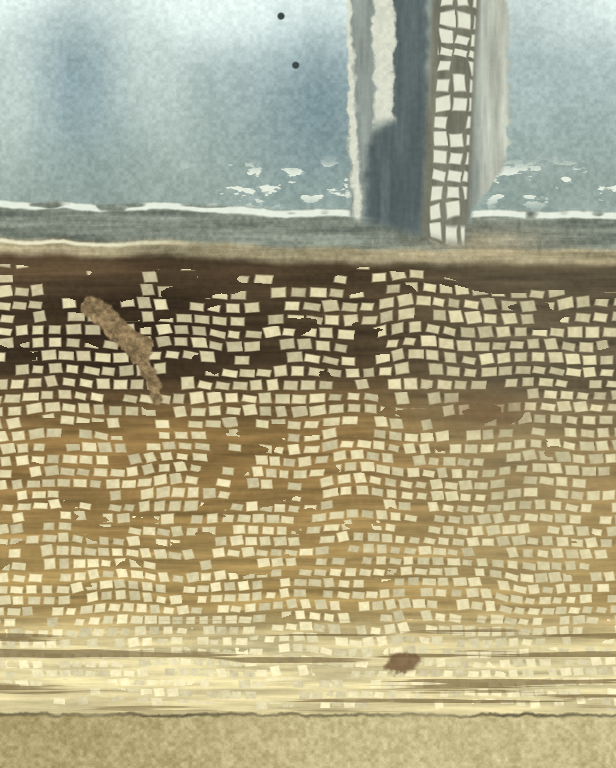
A WebGL 2 fragment shader for this texture:

```glsl
#version 300 es
precision highp float;
uniform vec2 u_resolution;
out vec4 outColor;

float hash(vec2 p) {
  vec3 v = fract(p.xyx * .1031);
  v += dot(v, v.yzx + 33.33);
  return fract((v.x + v.y) * v.z);
}

float noise(vec2 p) {
  vec2 i = floor(p), f = fract(p), e = vec2(1, 0);
  f = f * f * (3. - 2. * f);
  return mix(mix(hash(i), hash(i + e), f.x), mix(hash(i + e.yx), hash(i + 1.), f.x), f.y);
}

float fbm(vec2 p) {
  float sum = 0., amp = .53;
  for (int i = 0; i < 4; i++) {
    sum += amp * noise(p);
    p = p * 2.03 + 17.3;
    amp *= .5;
  }
  return sum;
}

float blob(vec2 p, float x, float y, float w, float h) {
  vec2 d = (p - vec2(x, y)) / vec2(w, h);
  return exp(-dot(d, d));
}

float band(float x, float lo, float hi, float soft) {
  return smoothstep(lo - soft, lo + soft, x) * (1. - smoothstep(hi - soft, hi + soft, x));
}

float capsule(vec2 p, vec2 a, vec2 d) {
  return length(p - a - d * clamp(dot(p - a, d) / dot(d, d), 0., 1.));
}

// One irregular paint chip per cell; fill is its chance to survive
float chip(vec2 g, float fill) {
  vec2 id = floor(g), f = fract(g) - .5;
  float r = hash(id + 3.7), s = hash(id + 51.3);
  f += vec2(-f.y, f.x) * (r - .5) * .4 + (vec2(s, r) - .5) * .12;
  vec2 d = abs(f) - vec2(.45 - .14 * s, .43 - .17 * r);
  return (1. - smoothstep(-.08, .08, max(d.x, d.y))) * step(hash(id + 91.), fill);
}

vec3 glass(vec2 p) {
  float cloud = fbm(p * vec2(9, 6)) - .5;
  vec3 c = mix(vec3(.6, .67, .64), vec3(.69, .76, .75), smoothstep(.74, .92, p.y));
  c = mix(c, vec3(.88, .94, .92), smoothstep(.9, 1.02, p.y + .08 * cloud));
  float shade = blob(p, .1, .89, .05, .08) + blob(p, .41, .86, .07, .1);
  c = mix(c, vec3(.5, .6, .63), .72 * shade);
  float shine = blob(p, .01, .87, .045, .1) + blob(p, .38 - .2 * p.y, .88, .05, .09);
  return mix(c, vec3(.82, .88, .85), .65 * shine) + .16 * cloud;
}

vec3 wood(vec2 p, float grain) {
  float y = p.y + .025 * (fbm(p * vec2(5, 14)) - .5);
  vec3 c = mix(vec3(.87, .82, .62), vec3(.66, .56, .35), smoothstep(.15, .22, y));
  c = mix(c, vec3(.57, .46, .28), smoothstep(.23, .4, y));
  c = mix(c, vec3(.3, .25, .18), smoothstep(.42, .54, y));
  c = mix(c, vec3(.16, .12, .09), .7 * blob(p, .16, .56, .16, .07));
  c = mix(c, vec3(.44, .36, .26), .7 * blob(p, .02, .645, .2, .02));
  c = mix(c, vec3(.44, .42, .34), .45 * smoothstep(.42, .7, p.x) * smoothstep(.3, .5, y));
  return c * (.72 + .56 * grain);
}

void main() {
  vec2 p = gl_FragCoord.xy / u_resolution * vec2(.8, 1);
  float grain = fbm(p * vec2(9, 130)), rough = fbm(p * 70.) - .5, speck = fbm(p * 190.) - .5;

  // Weathered wood and its grid of chips
  vec3 col = wood(p, grain);
  vec2 w = p + .012 * (vec2(noise(p * 13.), noise(p * 13. + 40.)) - .5);
  float row = 78. * w.y - 18. * w.y * w.y;
  float columns = mix(63., 40., floor(row) / 44.);
  vec2 cell = vec2(w.x * columns + .7 * hash(vec2(floor(row), 8)), row);
  float worn = blob(p, .632, .465, .05, .022);
  float fill = .9 - .5 * smoothstep(.5, .8, fbm(p * vec2(10, 22))) - .7 * worn;
  fill -= .6 * blob(p, .15, .62, .16, .035) + .5 * blob(p, .15, .44, .3, .012);
  fill *= band(p.y, .085, .648 - .03 * smoothstep(.5, .65, p.x), .012);
  vec3 cream = vec3(.98, .94, .76) * (1. - .17 * p.y);
  cream *= .86 + .22 * hash(floor(cell) + 7.) + .1 * speck;
  col = mix(col, cream, chip(cell, fill) * .94);
  col = mix(col, vec3(.74, .71, .56), .3 * blob(p, .68, .34, .17, .15));

  // Long cracks in the pale boards
  float crack = smoothstep(.57, .7, fbm(p * vec2(5, 150) + 9.)) * band(p.y, .075, .19, .012);
  col = mix(col, vec3(.46, .39, .25), .65 * crack);

  // Peeled flake, knot and worn patch
  float flake = capsule(p, vec2(.123, .598), vec2(.059, -.053));
  flake = min(flake, capsule(p, vec2(.185, .535), vec2(.02, -.055)) + .009) + .015 * rough;
  col = mix(col, vec3(.55, .47, .34) * (1. + .7 * speck), 1. - smoothstep(.014, .019, flake));
  float knot = blob(p + .02 * rough, .522, .137, .022, .014);
  col = mix(col, vec3(.46, .36, .25), max(.85 * smoothstep(.25, .6, knot), .6 * worn));

  // Sandy strip at the foot
  float foot = p.y + .008 * rough;
  vec3 sand = mix(vec3(.68, .62, .44), vec3(.79, .74, .55), smoothstep(0., .5, p.x));
  col = mix(col, sand + .18 * speck + .1 * rough, 1. - smoothstep(.066, .072, foot));
  col *= 1. - .6 * band(foot, .067, .071, .002) * noise(p * 9.);

  // Sill with a pale lip, glass and a ragged white rim
  float y = p.y + .006 * noise(p.xx * 14.) - .003 + .003 * rough + .011 * smoothstep(.2, .45, p.x);
  vec3 sill = mix(vec3(.66, .62, .49), vec3(.5, .53, .48), smoothstep(.682, .692, y));
  sill = mix(sill, vec3(.68, .63, .51), .7 * blob(p, .63, .685, .08, .018));
  col = mix(col, sill * (.7 + .6 * grain) + .12 * speck, smoothstep(.661, .674, y));
  float lip = band(y, .681, .686, .002) * (1. - smoothstep(.11, .3, p.x));
  col = mix(col, vec3(.92, .91, .78), lip);
  col = mix(col, glass(p) + .09 * speck, smoothstep(.733, .739, y));
  float rim = band(y, .727, .736, .002) * smoothstep(.13, .33, noise(p * vec2(45, 90)));
  float spatter = smoothstep(.61, .68, fbm(p * vec2(42, 85) + 5.)) * band(p.y, .735, .785, .015);
  col = mix(col, vec3(.91, .94, .88), max(rim, spatter * smoothstep(.2, .3, p.x)));
  float dots = min(length(p - vec2(.365, .979)), length(p - vec2(.384, .915)));
  col = mix(col, vec3(.24, .28, .28), 1. - smoothstep(.003, .006, dots));

  // Upright post: dark groove, column of chips, peeling edges
  float x = p.x + .014 * rough, lean = p.x + .05 * (1. - p.y);
  float right = mix(.607, .66, smoothstep(.7, .8, p.y));
  float post = band(x, .452, right, .003);
  post *= smoothstep(0., .02, p.y - .705 + .25 * clamp(p.x - .46, 0., .12));
  vec3 paint = mix(vec3(.58, .62, .59), vec3(.73, .75, .69), smoothstep(.6, .64, p.x));
  float groove = band(x, mix(.475, .508, smoothstep(.8, .86, p.y)), .556, .008);
  paint = mix(paint, vec3(.32, .37, .37), .88 * groove);
  paint = mix(paint, vec3(.47, .47, .41), band(lean, .562, .622, .006));
  paint *= .8 + .4 * fbm(p * vec2(110, 12));
  vec2 slot = vec2((lean - .574) * 48. + .3 * noise(p * 30.), p.y * 43. + noise(p * 22.));
  float column = chip(slot, .92) * band(lean, .572, .619, .002);
  float peel = band(x, .485, .512, .003) * smoothstep(.83, .85, p.y + .02 * rough);
  peel = max(peel, band(x + .04 * (p.y - .85), .452, .463, .003));
  paint = mix(paint, vec3(.89, .9, .82), max(column, peel * (.87 + .25 * speck)));
  col = mix(col, paint, post);

  outColor = vec4(clamp(col + .05 * speck, 0., 1.), 1);
}
```
